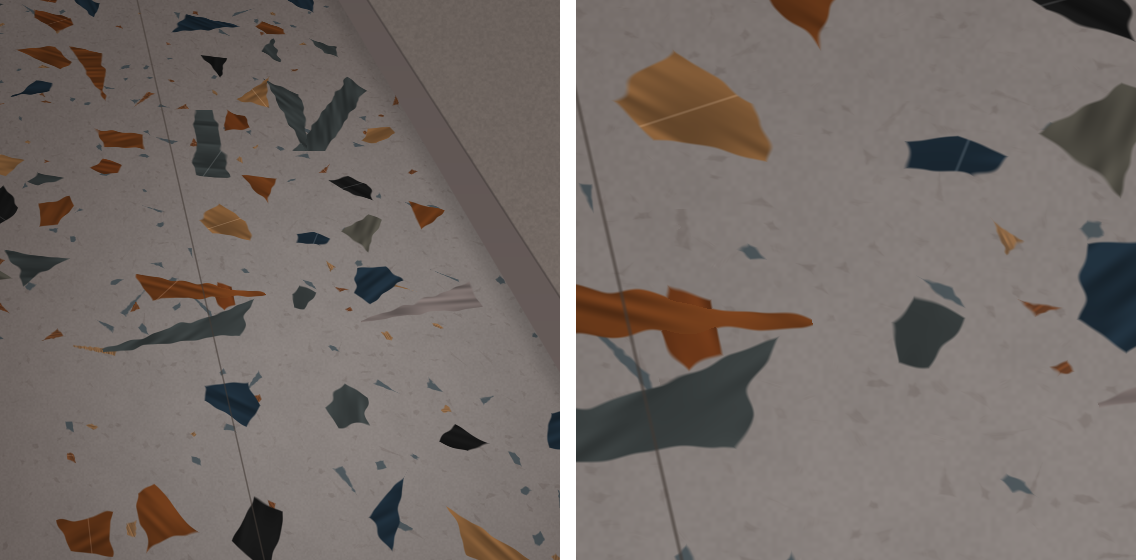
Left, the full canvas; right, a detail of the centre.
Give the GLSL for this texture, as a Shadertoy shader.

```glsl
// Terrazzo floor in perspective with a joint, a skirting board and a plaster wall.

vec3 hash3(vec2 p) {
    vec3 q = fract(p.xyx * vec3(0.1031, 0.1030, 0.0973));
    q += dot(q, q.yxz + 33.33);
    return fract((q.xxy + q.yzz) * q.zyx);
}

float noise(vec2 p) {
    vec2 i = floor(p), f = fract(p);
    f = f * f * (3.0 - 2.0 * f);
    return mix(mix(hash3(i).x, hash3(i + vec2(1, 0)).x, f.x),
               mix(hash3(i + vec2(0, 1)).x, hash3(i + vec2(1, 1)).x, f.x), f.y);
}

mat2 rotate(float a) {
    return mat2(cos(a), sin(a), -sin(a), cos(a));
}

// Signed distance to a random convex shard with three to five sides
float shard(vec2 q, float radius, vec2 id) {
    float sides = 3.0 + floor(hash3(id + 7.3).x * 2.99);
    float d = -1.0;
    for (float i = 0.0; i < 5.0; i++) {
        if (i >= sides) break;
        vec3 h = hash3(id + vec2(i * 3.7 + 11.0, i * 5.1));
        float a = 6.2832 * (i + 0.55 * h.x) / sides;
        float reach = radius * (0.4 + 0.1 * sides) * mix(0.6, 1.15, h.y);
        d = max(d, dot(q, vec2(cos(a), sin(a))) - reach);
    }
    return d;
}

vec3 stoneColor(float pick) {
    vec3 stones[8] = vec3[8](
        vec3(0.37, 0.20, 0.09), vec3(0.10, 0.15, 0.19), vec3(0.47, 0.33, 0.20),
        vec3(0.08, 0.08, 0.08), vec3(0.35, 0.18, 0.08), vec3(0.28, 0.27, 0.24),
        vec3(0.20, 0.22, 0.22), vec3(0.42, 0.38, 0.37));
    return stones[int(pick * 7.4)];
}

// One scattered layer of shards: colour in rgb, coverage in a
vec4 scatter(vec2 p, float cell, float radius, float chance, float soft, float seed) {
    vec4 result = vec4(0.0);
    vec2 home = floor(p / cell);
    float ragged = (noise(p * 1.8 / radius) - 0.5) * radius * 0.28;
    for (int y = -1; y <= 1; y++)
    for (int x = -1; x <= 1; x++) {
        vec2 id = home + vec2(x, y);
        vec3 h = hash3(id + seed);
        if (h.z > chance) continue;
        vec3 k = hash3(id + seed + 41.7);
        vec2 q = p - (id + 0.2 + 0.6 * h.xy) * cell;
        q = rotate(k.x * 6.2832) * q * vec2(0.78, 1.2);
        float d = shard(q, radius * mix(0.6, 1.3, k.y), id + seed) + ragged;
        float cover = smoothstep(soft, -soft, d);
        if (cover > result.a) {
            // Cloudy streaks and an occasional pale vein
            float streak = noise(q * vec2(0.8, 4.0) / radius + id * 5.0);
            vec3 c = stoneColor(k.z) * (0.78 + 0.45 * streak);
            float vein = smoothstep(soft, 0.0, abs(q.x + 0.3 * q.y - 0.2 * radius));
            c += 0.10 * vein * step(0.72, h.x);
            result = vec4(c, cover);
        }
    }
    return result;
}

void mainImage(out vec4 fragColor, in vec2 fragCoord) {
    vec2 uv = fragCoord / iResolution.xy;
    float blur = max(0.0014, 1.0 / iResolution.y);

    // Floor coordinates: all long edges meet at one vanishing point
    float depth = 1.98 - uv.y;
    vec2 ground = vec2((uv.x - 0.0225) / depth, -2.0 / depth);
    float soft = blur / depth;

    // Soft pool of light over the lower right of the floor
    float light = 0.535 - 0.16 * smoothstep(0.05, 0.9, distance(uv, vec2(0.6, 0.3)));
    vec3 warm = mix(vec3(1.0, 0.915, 0.88), vec3(1.0, 0.945, 0.92), smoothstep(0.38, 0.53, light));
    vec3 color = light * warm;
    color *= 0.985 + 0.03 * noise(ground * 45.0);
    color += 0.022 * (noise(uv * 330.0) - 0.5);

    // Faint aggregate in the binder
    vec4 fleck = scatter(ground, 0.013, 0.0027, 0.5, soft, 19.0);
    color = mix(color, color * mix(vec3(0.86, 0.84, 0.83), vec3(1.03), fleck.r * 1.6), fleck.a * 0.65);

    // Small slate and ochre crumbs
    vec4 crumb = scatter(ground, 0.034, 0.0052, 0.25, soft, 83.0);
    vec3 slate = vec3(0.23, 0.27, 0.29);
    vec3 crumbColor = mix(slate, crumb.rgb, step(crumb.b * 1.5, crumb.r));
    color = mix(color, crumbColor * light / 0.47, crumb.a * 0.85);

    // Large stone chips
    vec4 chip = scatter(ground, 0.1, 0.0265, 0.66, soft, 5.0);
    color = mix(color, chip.rgb * light / 0.48, chip.a);

    // Joint between two slabs
    float joint = abs(ground.x - 0.227) * depth;
    color = mix(color, vec3(0.25, 0.22, 0.20), 0.6 * smoothstep(blur * 1.5, 0.0, joint));

    // Skirting board with a contact shadow on the floor
    float board = (ground.x - 0.594) * depth;
    color *= 1.0 - 0.14 * smoothstep(-0.05, 0.0, board);
    vec3 boardColor = vec3(0.385, 0.345, 0.335) * (0.96 + 0.1 * (1.0 - uv.y));
    color = mix(color, boardColor, smoothstep(-blur, blur, board));

    // Grainy plaster wall, shaded along the top of the board
    float wall = (ground.x - 0.647) * depth;
    float grain = noise(uv * 210.0) + 0.6 * noise(uv * 390.0) - 0.8;
    vec3 wallColor = vec3(0.41, 0.375, 0.355) * (1.0 + 0.18 * (1.0 - uv.y));
    wallColor *= 1.0 + 0.07 * grain;
    color = mix(color, wallColor, smoothstep(-blur, blur, wall));
    color *= 1.0 - 0.22 * smoothstep(0.004, 0.0, abs(wall));

    fragColor = vec4(color, 1.0);
}
```
